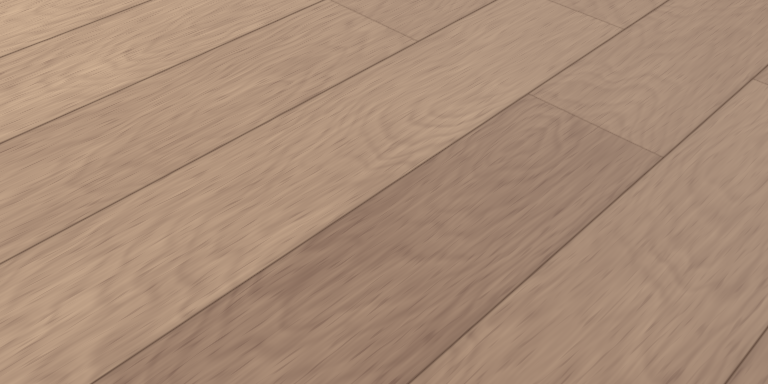
Reproduce this texture procedurally as a Shadertoy shader.

```glsl
const float HORIZON = 2.195;        // height of both vanishing points
const float VANISH_RIGHT = 3.539;   // where the long seams converge
const float VANISH_LEFT = -1.667;   // where the end joints converge
const float PLANK_WIDTH = 0.376;
const float PLANK_LENGTH = 1.95;
const float JOINT_ODD = 2.115;
const float JOINT_EVEN = 2.59;
const float SEAM_HALF_WIDTH = 0.0014;
const float RING_COUNT = 13.0;      // growth rings per plank width
const float RING_DEPTH = 0.075;
const float FIBRE_DEPTH = 0.20;
const float PORE_DEPTH = 0.20;
const float BLOTCH_DEPTH = 0.16;
const float FAR_TONE = 0.46;
const float ROW_TONES[8] = float[8](0.45, 0.45, 0.49, 0.31, 0.57, 0.53, 0.64, 0.68);
const vec3 DARK_OAK = vec3(0.52, 0.41, 0.35);
const vec3 LIGHT_OAK = vec3(0.82, 0.70, 0.585);
const vec3 SHEEN = vec3(0.69, 0.60, 0.53);
const vec3 GAP = vec3(0.36, 0.27, 0.22);

vec2 hash2(vec2 p) {
    p = vec2(dot(p, vec2(127.1, 311.7)), dot(p, vec2(269.5, 183.3)));
    return fract(sin(p) * 43758.5);
}

float gradientNoise(vec2 p) {
    vec2 cell = floor(p);
    vec2 f = fract(p);
    vec2 blend = f * f * f * (f * (f * 6.0 - 15.0) + 10.0);
    vec2 e = vec2(0.0, 1.0);
    float a = dot(hash2(cell) * 2.0 - 1.0, f);
    float b = dot(hash2(cell + e.yx) * 2.0 - 1.0, f - e.yx);
    float c = dot(hash2(cell + e.xy) * 2.0 - 1.0, f - e.xy);
    float d = dot(hash2(cell + e.yy) * 2.0 - 1.0, f - e.yy);
    return mix(mix(a, b, blend.x), mix(c, d, blend.x), blend.y);
}

// Tone offset of the wood; q is measured in plank widths (across, along)
float woodGrain(vec2 q, vec2 seed) {
    vec2 shift = seed * 37.0;
    float warp = 0.34 * gradientNoise(q * vec2(2.0, 0.7) + shift)
               + 0.09 * gradientNoise(q * vec2(6.0, 2.4) + shift.yx);

    // Cathedral arches: stretched rings around a point near the joint
    vec2 centre = vec2(0.8 * (seed.x - 0.5), -0.5 - 0.8 * seed.y);
    float radius = length((q - centre) * vec2(1.0, 0.24)) + warp;
    float wobble = 0.35 * gradientNoise(q * vec2(20.0, 5.0) + shift);
    float phase = 6.2832 * (radius * RING_COUNT + wobble);
    float strength = 0.65 + 0.9 * gradientNoise(q * vec2(3.0, 0.9) + shift.yx + 9.0);
    float rings = (sin(phase) + 0.4 * sin(2.0 * phase + 0.8)) * strength;

    // Fibres and short dark pores running along the board
    vec2 flow = vec2(q.x + 0.15 * warp, q.y);
    float fibres = gradientNoise(flow * vec2(26.0, 1.6) + shift)
                 + 0.8 * gradientNoise(flow * vec2(58.0, 4.5) + shift.yx);
    float pores = smoothstep(0.10, 0.50, gradientNoise(flow * vec2(66.0, 6.0) + shift + 5.0));
    float blotches = gradientNoise(q * vec2(2.2, 0.8) + shift + 17.0);

    return RING_DEPTH * rings + FIBRE_DEPTH * fibres
         - PORE_DEPTH * pores + BLOTCH_DEPTH * blotches;
}

// Coverage of a thin line at the given distance
float lineMask(float distanceToLine, float aa) {
    return 1.0 - smoothstep(SEAM_HALF_WIDTH - aa, SEAM_HALF_WIDTH + aa, distanceToLine);
}

void mainImage(out vec4 fragColor, in vec2 fragCoord) {
    vec2 p = fragCoord / iResolution.y;

    // Floor coordinates in perspective: across and along the planks
    vec2 ground = vec2(VANISH_RIGHT - p.x, p.x - VANISH_LEFT) / (HORIZON - p.y);
    vec2 aa = fwidth(ground);

    // Staggered board layout
    float across = ground.x / PLANK_WIDTH;
    float row = floor(across);
    float joint = mod(row, 2.0) > 0.5 ? JOINT_ODD : JOINT_EVEN;
    float along = ground.y - joint;
    float board = floor(along / PLANK_LENGTH);
    vec2 seed = hash2(vec2(row, board) + 3.0);

    // Board tone, grain and window light from the upper left
    float tone = ROW_TONES[int(clamp(row, 0.0, 7.0))];
    if (board >= 0.0) tone = mix(FAR_TONE, tone, 0.2);
    vec2 q = vec2(fract(across) - 0.5, along / PLANK_WIDTH);
    tone += woodGrain(q, seed) + 0.09 * (0.9 - p.x) + 0.08 * (p.y - 0.5);
    vec3 color = mix(DARK_OAK, LIGHT_OAK, clamp(tone, -0.2, 1.1));
    color = mix(color, SHEEN, 0.4 * smoothstep(1.0, 2.6, p.x + p.y));

    // Long seams with a soft shaded bevel, and fainter end joints
    float seamDistance = abs(fract(across + 0.5) - 0.5) * PLANK_WIDTH;
    float jointDistance = abs(fract(along / PLANK_LENGTH + 0.5) - 0.5) * PLANK_LENGTH;
    color *= 1.0 - 0.07 * exp(-seamDistance * 140.0);
    color = mix(color, GAP, 0.85 * lineMask(seamDistance, aa.x));
    color = mix(color, GAP, 0.35 * lineMask(jointDistance, aa.y));

    fragColor = vec4(color, 1.0);
}
```
